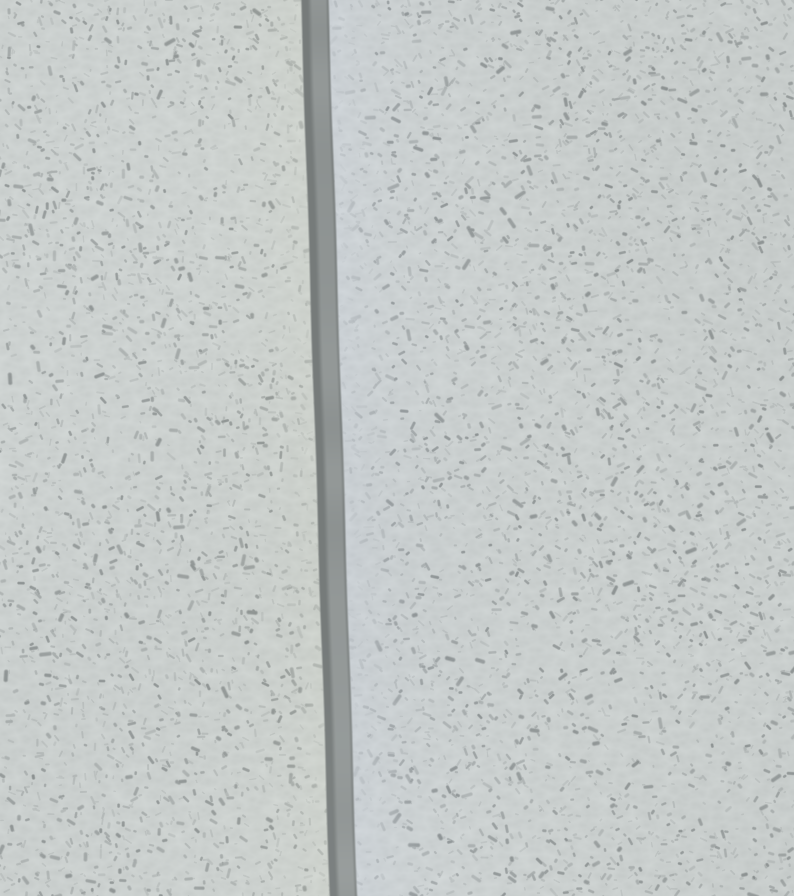
Give the GLSL for this texture, as a Shadertoy shader.

```glsl
// Pale speckled panels split by a slightly leaning grey groove.
#define GROOVE_X 0.3675
#define GROOVE_LEAN 0.0310
#define GROOVE_WIDTH 0.0305
#define EDGE_SOFT 0.0016
#define SPECK_CELLS 54.0
#define SPECK_LAYERS 4
#define SPECK_DARKNESS 0.23
#define MOTTLE 0.030
#define PANEL_COLOR vec3(0.800, 0.820, 0.815)
#define GROOVE_COLOR vec3(0.565, 0.585, 0.582)
#define SHADOW_COLOR vec3(0.445, 0.465, 0.462)

vec2 hash2(vec2 p) {
    vec3 q = fract(vec3(p.xyx) * vec3(0.1031, 0.1030, 0.0973));
    q += dot(q, q.yzx + 33.33);
    return fract((q.xx + q.yz) * q.zy);
}

// Distance to the nearest scattered point, in cell units.
float cellular(vec2 p) {
    vec2 cell = floor(p);
    float nearest = 2.0;
    for (int y = -1; y <= 1; y++)
    for (int x = -1; x <= 1; x++) {
        vec2 c = cell + vec2(x, y);
        nearest = min(nearest, length(c + hash2(c + 50.0) - p));
    }
    return nearest;
}

// Smooth uneven field from layered sines, about -1 to 1.
float drift(vec2 p) {
    return 0.5 * sin(p.x * 13.0 + 2.0 * sin(p.y * 9.0))
         + 0.5 * sin(p.y * 17.0 + 1.7 * sin(p.x * 11.0 + 1.0));
}

// One layer of short soft flecks, each kept near its own cell.
float flecks(vec2 p, float layer, float rightSide) {
    vec2 g = p * SPECK_CELLS * (1.0 + 0.17 * layer) + layer * vec2(17.3, 41.7);
    vec2 cell = floor(g);
    float ink = 0.0;
    for (int y = -1; y <= 1; y++)
    for (int x = -1; x <= 1; x++) {
        vec2 c = cell + vec2(x, y);
        vec2 place = hash2(c + 7.0), shape = hash2(c + 191.0), kind = hash2(c + 373.0);
        vec2 d = g - c - place;
        float lean = mix(-0.75, -0.15, rightSide) + (shape.x - 0.5) * 2.6;
        vec2 axis = vec2(cos(lean), sin(lean));
        float halfLength = mix(0.05, 0.27, shape.y * shape.y);
        float along = dot(d, axis);
        float dist = length(d - axis * clamp(along, -halfLength, halfLength));
        float radius = mix(0.10, 0.20, kind.y);
        float density = 0.40 + 0.16 * drift(c / SPECK_CELLS);
        float strength = step(kind.x, density) * mix(0.22, 1.0, pow(kind.y, 2.5));
        ink = max(ink, strength * (1.0 - smoothstep(radius * 0.2, radius, dist)));
    }
    return ink;
}

void mainImage(out vec4 fragColor, in vec2 fragCoord) {
    vec2 p = fragCoord / iResolution.y;
    float soft = max(EDGE_SOFT, 0.8 / iResolution.y);
    float across = p.x - (GROOVE_X - GROOVE_LEAN * p.y);
    across += 0.0004 * sin(p.y * 23.0) + 0.0010 * (p.y - 0.5);
    float rightSide = step(GROOVE_WIDTH * 0.5, across);
    float fromRight = max(across - GROOVE_WIDTH, 0.0);
    float fromLeft = max(-across, 0.0);

    // Panel tint: warm left of the groove, cool right of it.
    vec3 color = PANEL_COLOR;
    color += vec3(0.008, 0.006, -0.012) * exp(-fromLeft * 14.0) * (1.0 - rightSide);
    color += vec3(-0.003, 0.000, 0.022) * exp(-fromRight * 12.0) * rightSide;
    color -= 0.012 * smoothstep(0.10, 0.55, fromRight);
    color += 0.006 * drift(p * 0.45 + 0.2);

    // Fine mottling, stretched sideways.
    float mottle = cellular(p * vec2(55.0, 85.0)) + 0.6 * cellular(p * vec2(105.0, 150.0) + 9.0);
    color += MOTTLE * (mottle - 0.80);

    // Scattered flecks, thinner beside the groove.
    float ink = 0.0;
    for (int i = 0; i < SPECK_LAYERS; i++)
        ink = max(ink, flecks(p, float(i), rightSide));
    float clear = mix(smoothstep(-0.05, 0.06, fromLeft),
                      smoothstep(-0.04, 0.09, fromRight), rightSide);
    color -= SPECK_DARKNESS * ink * clear * vec3(1.0, 0.99, 0.97);

    // Groove with a shaded left wall and a thin dark right rim.
    float t = across / GROOVE_WIDTH;
    float wall = 1.0 - smoothstep(0.20, 0.42, t);
    float rim = smoothstep(0.86, 0.98, t);
    vec3 groove = mix(GROOVE_COLOR, SHADOW_COLOR, max(wall * 0.85, rim * 0.6));
    groove += 0.012 * sin(p.y * 31.0 + 2.0 * sin(p.y * 13.0)) * (1.0 - wall);
    groove += 0.020 * (1.0 - smoothstep(0.10, 0.30, p.y));
    float inside = smoothstep(-soft, soft, across)
                 * (1.0 - smoothstep(-soft, soft, across - GROOVE_WIDTH));
    color = mix(color, groove, inside);

    fragColor = vec4(clamp(color, 0.0, 1.0), 1.0);
}
```
